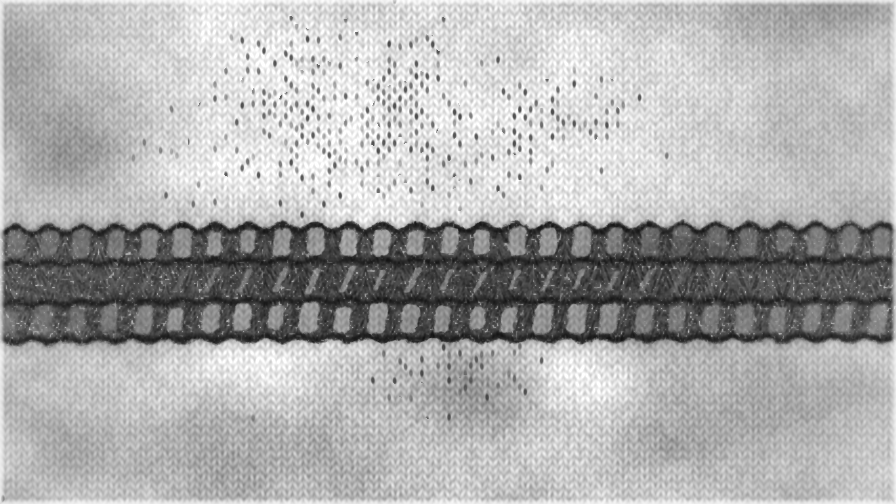
A Shadertoy shader for this texture:

```glsl
// Draws a dark openwork lace ribbon across pale, softly lit knitted cloth.

const vec2  STITCH = vec2(0.0215, 0.0155);    // knit column width, row height
const vec2  SPECK_CELL = vec2(0.0108, 0.026);
const float PITCH = 0.0662;                   // spacing of the lace holes
const float HOLE_X = 0.891;                   // centre of one upper hole
const float BAND_TOP = 0.549, BAND_BOTTOM = 0.318;
const float RAIL_HIGH = 0.477, RAIL_LOW = 0.398;
const float ROW_TOP = 0.515, ROW_MID = 0.438, ROW_LOW = 0.363;
const vec2  HOLE_SIZE = vec2(0.0165, 0.027);
const vec2  SLIT_SIZE = vec2(0.006, 0.023);
const float CLOTH_TONE = 0.81;
const float THREAD_TONE = 0.13;
const float TAU = 6.2831853;

float hash(vec2 p) {
    vec3 q = fract(p.xyx * 0.1031);
    q += dot(q, q.yzx + 33.33);
    return fract((q.x + q.y) * q.z);
}

float noise(vec2 p) {
    vec2 i = floor(p), f = fract(p);
    f = f * f * (3.0 - 2.0 * f);
    return mix(mix(hash(i), hash(i + vec2(1, 0)), f.x),
               mix(hash(i + vec2(0, 1)), hash(i + 1.0), f.x), f.y);
}

float fbm(vec2 p) {
    float sum = 0.0, amp = 0.5;
    for (int i = 0; i < 4; i++) {
        sum += amp * noise(p);
        p = p * 2.03 + 17.0;
        amp *= 0.5;
    }
    return sum;
}

float glow(vec2 p, vec2 centre, vec2 radius) {
    vec2 d = (p - centre) / radius;
    return exp(-dot(d, d));
}

float boxDist(vec2 p, vec2 size, float corner) {
    vec2 d = abs(p) - size + corner;
    return length(max(d, 0.0)) + min(max(d.x, d.y), 0.0) - corner;
}

// Broad folds and sheen of the cloth
float clothLight(vec2 p) {
    float v = CLOTH_TONE - 0.05 * smoothstep(0.40, 0.25, p.y);
    v += 0.11 * glow(p, vec2(0.75, 0.74), vec2(0.48, 0.30));
    v -= 0.24 * glow(p, vec2(0.13, 0.72), vec2(0.17, 0.13));
    v -= 0.14 * glow(p, vec2(0.02, 0.91), vec2(0.16, 0.12));
    v -= 0.20 * glow(p, vec2(1.58, 0.98), vec2(0.18, 0.07));
    v -= 0.08 * glow(p, vec2(1.65, 0.70), vec2(0.28, 0.15));
    v -= 0.17 * glow(p, vec2(0.93, 0.23), vec2(0.13, 0.08));
    v -= 0.13 * glow(p, vec2(0.45, 0.10), vec2(0.32, 0.09));
    v += 0.13 * glow(p, vec2(0.50, 0.28), vec2(0.15, 0.06));
    v += 0.18 * glow(p, vec2(1.16, 0.25), vec2(0.11, 0.08));
    v -= 0.15 * glow(p, vec2(1.45, 0.18), vec2(0.22, 0.12));
    v -= 0.08 * glow(p, vec2(0.04, 0.20), vec2(0.14, 0.10));
    return v + 0.24 * (fbm(p * vec2(7.0, 9.0)) - 0.47);
}

// V-shaped stitches in vertical columns
float knit(vec2 p) {
    vec2 q = p / STITCH;
    float side = abs(fract(q.x) - 0.5);
    float rows = cos(TAU * (q.y - 1.5 * side));
    float columns = cos(2.0 * TAU * side);
    return 0.045 * rows - 0.035 * columns + 0.12 * (noise(p * vec2(190.0, 110.0)) - 0.5);
}

// Short dark flecks, gathered in a few clusters
float specks(vec2 p) {
    float density = 0.45 * glow(p, vec2(0.57, 0.82), vec2(0.09, 0.09))
                  + 0.65 * glow(p, vec2(0.80, 0.80), vec2(0.10, 0.10))
                  + 0.42 * glow(p, vec2(0.68, 0.72), vec2(0.24, 0.10))
                  + 0.40 * glow(p, vec2(1.09, 0.75), vec2(0.14, 0.08))
                  + 0.42 * glow(p, vec2(0.92, 0.27), vec2(0.14, 0.06));
    vec2 q = p / SPECK_CELL;
    q.y += 0.5 * mod(floor(q.x), 2.0);
    vec2 id = floor(q), f = fract(q) - 0.5;
    f.y += 0.3 * (hash(id + 5.0) - 0.5);
    f.x += 0.35 * f.y * (hash(id + 9.0) - 0.3);
    float mark = 1.0 - smoothstep(0.15, 0.48, length(f * vec2(1.0, 1.25)));
    return mark * step(hash(id), density) * mix(0.3, 0.85, hash(id + 31.0));
}

// One row of openings; returns coverage from 0 to 1
float holes(vec2 p, float row, float shift, vec2 size, float slant, float soft) {
    float y = p.y - row;
    float u = (p.x - HOLE_X - shift - slant * y) / PITCH + 0.5;
    vec2 id = vec2(floor(u), floor(row * 100.0));
    vec2 d = vec2((fract(u) - 0.5) * PITCH, y);
    d += 0.006 * (vec2(hash(id), hash(id + 7.0)) - 0.5);
    size *= 0.82 + 0.3 * hash(id + 13.0);
    float fray = 0.009 * (fbm(p * 95.0) - 0.47);
    return 1.0 - smoothstep(-soft, soft, boxDist(d, size, size.x * 0.65) + fray);
}

void mainImage(out vec4 fragColor, in vec2 fragCoord) {
    vec2 p = fragCoord / iResolution.y;
    vec2 canvas = vec2(iResolution.x / iResolution.y, 1.0);
    float blur = abs(p.x - 0.86);
    float soft = max(0.0025 + 0.003 * blur, 1.0 / iResolution.y);

    // Cloth
    float cloth = clothLight(p) + knit(p) * mix(1.1, 0.65, smoothstep(0.2, 0.9, blur));
    cloth = mix(cloth, 0.20, specks(p));

    // Ribbon outline with scalloped edges
    vec2 b = p - vec2(0.0, 0.005 * smoothstep(0.0, 0.5, p.x));
    float wave = cos(TAU * (b.x - HOLE_X) / PITCH);
    float fuzz = 0.010 * (fbm(p * 110.0) - 0.47);
    float edge = max(b.y - BAND_TOP - 0.007 * wave, BAND_BOTTOM - 0.004 * wave - b.y);
    float band = 1.0 - smoothstep(-soft, soft, edge + fuzz);
    cloth *= 1.0 - 0.22 * exp(-max(edge, 0.0) / 0.009);

    // Openings, dimmed where the ribbon is dense
    float dense = glow(p, vec2(1.36, 0.46), vec2(0.17, 0.14));
    float clear = mix(0.50, 0.92, smoothstep(0.12, 0.38, p.x));
    clear *= 1.0 - 0.22 * smoothstep(1.2, 1.6, p.x);
    float upper = holes(b, ROW_TOP, 0.0, HOLE_SIZE, 0.08, soft) * (1.0 - 0.75 * dense);
    float lower = holes(b, ROW_LOW, -0.011, HOLE_SIZE, 0.12, soft) * (1.0 - 0.25 * dense);
    float middle = holes(b, ROW_MID, -0.006, SLIT_SIZE, 0.45, soft)
                 * 0.75 * (1.0 - smoothstep(0.25, 0.75, blur));
    float opening = clear * max(max(upper, lower), middle);

    // Twisted fibres, dark rails and bright glints
    float lean = abs(fract((b.x - HOLE_X) / PITCH) - 0.5) * PITCH;
    float fibre = noise(vec2((lean + 0.35 * b.y) * 230.0, b.y * 100.0 + b.x * 25.0));
    float grain = noise(p * 240.0);
    float thread = THREAD_TONE + 0.18 * fibre + 0.10 * grain;
    thread += 0.32 * smoothstep(0.73, 0.95, grain) * fibre;
    thread += 0.07 * smoothstep(0.3, 0.9, blur);
    float rail = min(abs(b.y - RAIL_HIGH - 0.004 * wave), abs(b.y - RAIL_LOW - 0.004 * wave));
    rail = min(rail, abs(edge + 0.007));
    thread *= 1.0 - 0.5 * exp(-rail * rail / 0.00005);

    float tone = mix(cloth, mix(thread, cloth * 0.93, opening), band);

    // Pale fade at the border
    vec2 margin = min(p, canvas - p);
    tone = mix(tone, 1.0, 0.7 * (1.0 - smoothstep(0.0, 0.012, min(margin.x, margin.y))));
    fragColor = vec4(vec3(clamp(tone, 0.0, 1.0)), 1.0);
}
```
